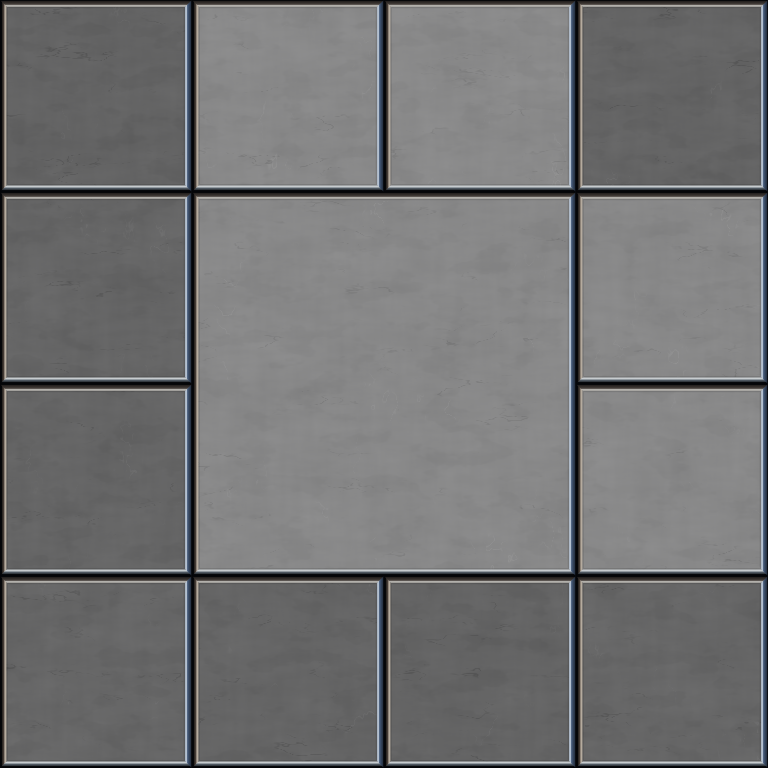
Write a Shadertoy shader that draws this texture.

```glsl
// Draws grey concrete panels with lit bevels, four small rows framing one large panel.

const float GRID = 4.0;          // small panels across the canvas
const float BEVEL_SCALE = 192.0; // bevel units per small panel
const vec3 JOINT = vec3(0.015, 0.02, 0.03);

vec2 latticeGradient(vec2 cell) {
    vec3 p = fract(cell.xyx * vec3(0.1031, 0.1030, 0.0973));
    p += dot(p, p.yzx + 33.33);
    float angle = 6.28318 * fract((p.x + p.y) * p.z);
    return vec2(cos(angle), sin(angle));
}

float gradientNoise(vec2 p) {
    vec2 i = floor(p), f = fract(p);
    vec2 w = f * f * f * (f * (f * 6.0 - 15.0) + 10.0);
    float a = dot(latticeGradient(i), f);
    float b = dot(latticeGradient(i + vec2(1, 0)), f - vec2(1, 0));
    float c = dot(latticeGradient(i + vec2(0, 1)), f - vec2(0, 1));
    float d = dot(latticeGradient(i + vec2(1, 1)), f - vec2(1, 1));
    return mix(mix(a, b, w.x), mix(c, d, w.x), w.y);
}

float fbm(vec2 p) {
    float sum = 0.0, gain = 0.5;
    for (int octave = 0; octave < 5; octave++) {
        sum += gain * gradientNoise(p);
        p = mat2(1.6, 0.7, -0.7, 1.6) * p + 7.3;
        gain *= 0.57;
    }
    return sum;
}

// Thin broken lines along the zero contour of a noise field.
float scratches(vec2 p, float width, float coverage) {
    float contour = abs(fbm(p));
    float breaks = smoothstep(coverage, coverage + 0.2, fbm(p * 0.7 + 41.0));
    return (1.0 - smoothstep(0.0, width, contour)) * breaks;
}

// Cloudy stains, faint trowel streaks and hairline marks.
vec3 concrete(vec2 p, float tone) {
    float stain = fbm(p * vec2(2.5, 4.0));
    float trowel = fbm(p * vec2(5.0, 18.0) + 13.0);
    float drip = fbm(p * vec2(14.0, 2.0) + 29.0);
    float patches = smoothstep(0.04, 0.17, fbm(p * vec2(4.0, 8.0) + 53.0));
    float value = tone + 0.033 * stain + 0.02 * trowel + 0.016 * drip;
    value -= 0.013 * patches;
    value -= 0.045 * scratches(p * vec2(3.0, 11.0) + 71.0, 0.025, 0.08);
    value += 0.028 * scratches(p * vec2(6.0, 4.0) + 97.0, 0.018, 0.12);
    return value * vec3(1.0, 1.0, 1.003);
}

float softStep(float at, float d, float halfWidth) {
    return smoothstep(at - halfWidth, at + halfWidth, d);
}

// Profile from the joint inward: rising slope, bright ridge, shallow groove, face.
vec3 bevel(float d, float jointWidth, vec3 slope, vec3 ridge, vec3 face, float ridgeAt, float soft) {
    vec3 litSlope = slope * mix(0.75, 1.35, smoothstep(jointWidth, ridgeAt, d));
    vec3 color = mix(JOINT, litSlope, softStep(jointWidth, d, soft));
    color = mix(color, ridge, softStep(ridgeAt, d, soft));
    color = mix(color, face * 0.88, softStep(ridgeAt + 2.0, d, soft));
    return mix(color, face, softStep(ridgeAt + 3.4, d, soft));
}

void mainImage(out vec4 fragColor, in vec2 fragCoord) {
    vec2 p = fragCoord / iResolution.xy * GRID;
    float pixel = GRID * BEVEL_SCALE / iResolution.y;
    float soft = max(0.7, 0.5 * pixel);

    // Panel layout: the central two by two cells merge.
    vec2 cell = floor(p);
    bool central = all(greaterThan(p, vec2(1.0))) && all(lessThan(p, vec2(3.0)));
    vec2 origin = central ? vec2(1.0) : cell;
    float size = central ? 2.0 : 1.0;
    bool light = cell.x > 0.5 && cell.y > 0.5 && cell.x + cell.y < 5.5;

    // Concrete face with a separate patch of noise per panel.
    vec2 seed = origin * vec2(17.3, 23.7);
    float toneShift = 0.012 * gradientNoise(origin * 0.73 + 0.31);
    vec3 face = concrete(p + seed, (light ? 0.535 : 0.396) + toneShift);

    // Distances to the four sides, in bevel units.
    vec2 low = (p - origin) * BEVEL_SCALE;
    vec2 high = (origin + size - p) * BEVEL_SCALE;

    // Warm light from the left, cool light from the right.
    vec3 left = bevel(low.x, 2.0, vec3(0.23, 0.20, 0.18), vec3(0.71, 0.67, 0.62), face, 4.4, soft);
    vec3 right = bevel(high.x, 0.8, vec3(0.20, 0.26, 0.35), vec3(0.71, 0.76, 0.82), face, 4.9, soft);
    vec3 bottom = bevel(low.y, 2.0, vec3(0.27, 0.30, 0.33), vec3(0.78, 0.80, 0.81), face, 4.5, soft);
    vec3 top = bevel(high.y, 1.0, vec3(0.20, 0.18, 0.17), vec3(0.70, 0.69, 0.67), face, 4.8, soft);

    // Mitred corners: the nearest side wins.
    vec3 sides = mix(right, left, softStep(0.0, high.x - low.x, soft));
    vec3 ends = mix(top, bottom, softStep(0.0, high.y - low.y, soft));
    float mitre = min(high.y, low.y) - min(high.x, low.x);
    vec3 color = mix(ends, sides, softStep(0.0, mitre, soft));

    fragColor = vec4(clamp(color, 0.0, 1.0), 1.0);
}
```
